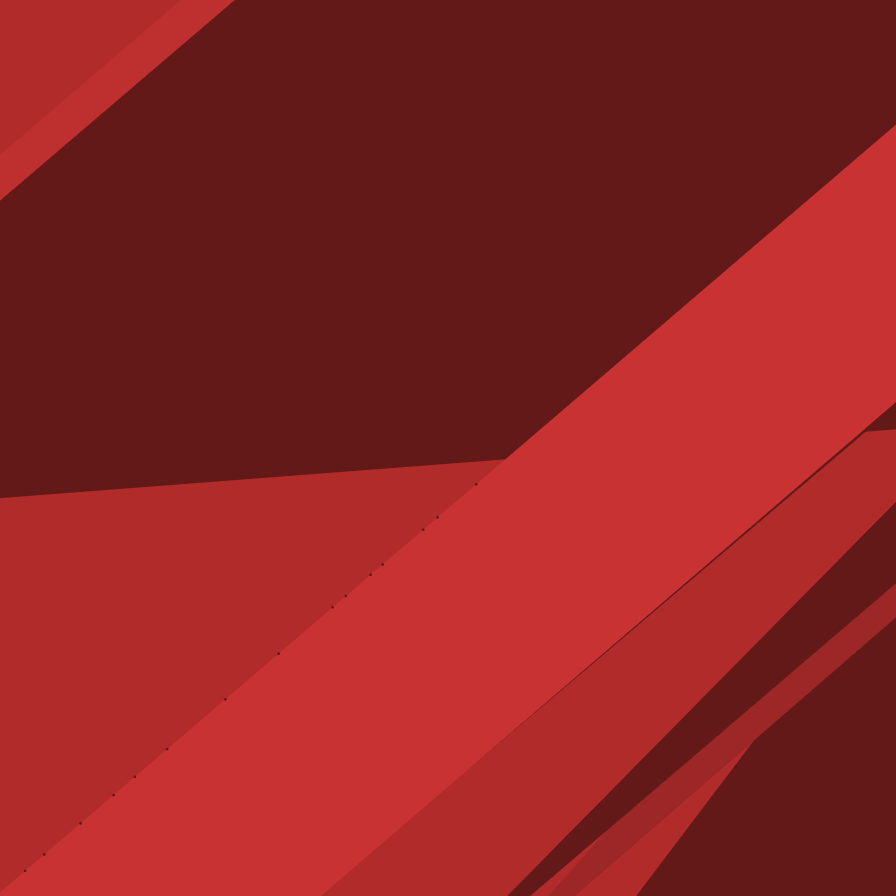
Write a Shadertoy shader that draws this background.

```glsl
// Flat red diagonal bands and wedges crossing a dark maroon ground.
#define MAROON vec3(0.392, 0.098, 0.098)
#define BRIGHT vec3(0.784, 0.196, 0.196)
#define MEDIUM vec3(0.694, 0.169, 0.169)
#define RIM    vec3(0.745, 0.184, 0.184)
#define DEEP   vec3(0.616, 0.150, 0.150)
#define SPECK_CELLS  50.0
#define SPECK_RADIUS 0.0015
#define SPECK_CHANCE 0.5

float hash(float n) {
    return fract(sin(n * 127.1) * 43758.5453);
}

// Coverage of the half plane under the line from a (left) to b (right).
float below(vec2 p, vec2 a, vec2 b) {
    vec2 d = normalize(b - a);
    float side = dot(p - a, vec2(d.y, -d.x));
    return clamp(0.5 + side * min(iResolution.x, iResolution.y), 0.0, 1.0);
}

// Coverage between an upper and a lower half plane.
float between(float upper, float lower) {
    return max(upper - lower, 0.0);
}

// Sparse dots scattered along the line from a to b.
float specks(vec2 p, vec2 a, vec2 b) {
    float cell = floor(p.x * SPECK_CELLS);
    float x = (cell + 0.3 + 0.4 * hash(cell)) / SPECK_CELLS;
    vec2 center = mix(a, b, (x - a.x) / (b.x - a.x));
    float pixel = 1.0 / min(iResolution.x, iResolution.y);
    float dotMask = 1.0 - smoothstep(-0.5 * pixel, 0.5 * pixel, length(p - center) - SPECK_RADIUS);
    return dotMask * step(hash(cell + 71.0), SPECK_CHANCE) * step(p.x, 0.56);
}

void mainImage(out vec4 fragColor, in vec2 fragCoord) {
    vec2 p = fragCoord / iResolution.xy;
    vec3 color = MAROON;

    // Upper left corner with its lighter rim
    color = mix(color, RIM, 1.0 - below(p, vec2(0.0, 0.776), vec2(0.262, 1.0)));
    color = mix(color, MEDIUM, 1.0 - below(p, vec2(0.0, 0.827), vec2(0.202, 1.0)));

    // Wide medium field under a nearly level edge
    float field = below(p, vec2(0.0, 0.444), vec2(0.56, 0.487));
    field *= 1.0 - below(p, vec2(0.566, 0.0), vec2(1.0, 0.44));
    color = mix(color, MEDIUM, field);

    // Main diagonal band
    vec2 bandStart = vec2(0.0, 0.004), bandEnd = vec2(1.0, 0.861);
    float bandTop = below(p, bandStart, bandEnd);
    float bandBottom = below(p, vec2(0.358, 0.0), vec2(1.0, 0.551));
    color = mix(color, BRIGHT, between(bandTop, bandBottom));

    // Dark sliver under the band and specks on its upper seam
    float sliverBottom = below(p, vec2(0.753, 0.337), vec2(0.966, 0.518));
    color = mix(color, MAROON, between(bandBottom, sliverBottom));
    color = mix(color, MAROON, specks(p, bandStart, bandEnd));

    // Lower right stripe, its starting wedge and the triangle below
    float stripeTop = below(p, vec2(0.592, 0.0), vec2(1.0, 0.349));
    float stripeBottom = below(p, vec2(0.641, 0.0), vec2(1.0, 0.311));
    float wedgeBottom = below(p, vec2(0.612, 0.0), vec2(0.677, 0.073));
    float triangleSide = below(p, vec2(0.71, 0.0), vec2(0.844, 0.177));
    color = mix(color, DEEP, between(stripeTop, stripeBottom));
    color = mix(color, MEDIUM, between(stripeTop, wedgeBottom));
    color = mix(color, MEDIUM, between(stripeBottom, triangleSide));

    fragColor = vec4(color, 1.0);
}
```
